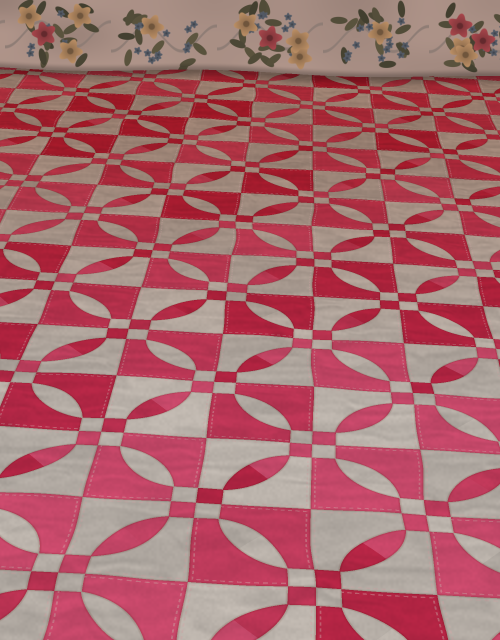
This pattern is drawn by a WebGL 1 fragment shader. Its source:

```glsl
precision highp float;
uniform vec2 u_resolution;

const float SQUARE_SIZE = 0.215;
const float LEAF_RADIUS = 0.70;
const float LEAF_OFFSET = 0.565;
const float CLUSTER_STEP = 0.212;

float hash(vec2 p) {
  vec3 q = fract(vec3(p.xyx) * 0.1031);
  q += dot(q, q.yzx + 33.33);
  return fract((q.x + q.y) * q.z);
}

vec2 hash2(vec2 p) {
  return vec2(hash(p + 3.7), hash(p + 41.3));
}

float noise(vec2 p) {
  vec2 i = floor(p), f = fract(p);
  f = f * f * (3.0 - 2.0 * f);
  return mix(mix(hash(i), hash(i + vec2(1, 0)), f.x),
             mix(hash(i + vec2(0, 1)), hash(i + vec2(1, 1)), f.x), f.y);
}

// Screen position (y down) to quilt patches, tilted away from the viewer
vec2 quiltPlane(vec2 uv) {
  float y = uv.y - 0.0438 * (uv.x - 0.626);
  float row = (0.918 - y) / (0.0474 + 0.094 * y);
  return vec2((uv.x - 0.626) * (1.0 + 0.094 * row) / 0.2525, row);
}

float leafDistance(vec2 f) {
  vec2 d = vec2(f.x - f.y, f.x + f.y - 1.0) * 0.7071;
  return length(vec2(abs(d.x) + LEAF_OFFSET, d.y)) - LEAF_RADIUS;
}

float cornerDistance(vec2 f) {
  return min(max(f.x, f.y), max(1.0 - f.x, 1.0 - f.y)) - SQUARE_SIZE;
}

vec3 clothColor(float isPink, float dye, float nearness) {
  vec3 cream = mix(vec3(0.59, 0.48, 0.42), vec3(0.71, 0.68, 0.65), nearness);
  vec3 deep = mix(vec3(0.61, 0.09, 0.14), vec3(0.69, 0.14, 0.26), nearness);
  vec3 faded = mix(vec3(0.66, 0.18, 0.23), vec3(0.77, 0.28, 0.41), nearness);
  return mix(cream * (0.97 + 0.06 * dye), mix(deep, faded, dye), isPink);
}

vec3 quilt(vec2 uv) {
  vec2 q = quiltPlane(uv);
  q += 0.05 * (vec2(noise(q * 1.7), noise(q * 1.7 + 19.0)) - 0.5);
  vec2 cell = floor(q), f = fract(q);
  float parity = mod(cell.x + cell.y, 2.0);
  if (parity > 0.5) f.x = 1.0 - f.x;

  // Leaf and corner squares take the opposite cloth
  float inset = min(leafDistance(f), cornerDistance(f));
  float inside = step(inset, 0.0);
  float isPink = abs(parity - inside);
  float dye = hash(cell + inside * (17.0 + 5.0 * step(1.0, f.x + f.y)));
  float nearness = smoothstep(0.08, 0.68, uv.y);
  vec3 color = clothColor(isPink, smoothstep(0.15, 0.85, dye), nearness);

  // Seams and a dashed stitch line
  vec2 border = min(f, 1.0 - f);
  float edge = min(border.x, border.y);
  float along = border.x < border.y ? f.y : f.x;
  float seam = 1.0 - smoothstep(0.0, 0.022, min(edge, abs(inset)));
  color = mix(color, color * vec3(0.86, 0.78, 0.76), seam * 0.7);
  float stitch = step(abs(edge - 0.035), 0.007) * step(0.45, fract(along * 15.0));
  color = mix(color, vec3(0.78, 0.62, 0.62), stitch * step(0.0, inset) * 0.45);

  // Puckers between quilting lines and woven grain
  float pucker = noise(q * vec2(3.0, 13.0) + 2.0 * noise(q * 4.0));
  float grain = noise(uv * vec2(190.0, 240.0));
  return color * (0.92 + 0.11 * pucker + 0.04 * grain);
}

vec3 layer(vec3 base, vec3 ink, float d) {
  return mix(ink, base, smoothstep(-0.0015, 0.0015, d));
}

float petals(vec2 p, float radius, float turn) {
  return length(p) - radius * (0.82 + 0.18 * cos(5.0 * atan(p.y, p.x) + turn));
}

vec3 pillow(vec2 uv) {
  vec2 p = vec2(uv.x, uv.y * 1.28);
  float id = floor((p.x - 0.01) / CLUSTER_STEP);
  p -= vec2((id + 0.5) * CLUSTER_STEP + 0.01, 0.067 + 0.012 * hash(vec2(id, 8.0)));
  float blueSpray = mod(id, 2.0);
  vec3 color = vec3(0.65, 0.55, 0.51) * (0.92 + 0.14 * noise(uv * vec2(7.0, 18.0)));
  float ribbon = abs(p.y - 0.025 * sin(p.x * 45.0)) - 0.003;
  color = layer(color, vec3(0.56, 0.49, 0.46), ribbon);
  for (int i = 0; i < 14; i++) {
    vec2 seed = vec2(float(i), id + 5.0);
    vec2 d = p - (hash2(seed) - 0.5) * vec2(0.15, 0.12);
    float a = 6.283 * hash(seed + 9.0);
    vec2 r = vec2(cos(a) * d.x + sin(a) * d.y, cos(a) * d.y - sin(a) * d.x);
    float leaf = length(r * vec2(1.0, 2.4)) - 0.017;
    color = layer(color, mix(vec3(0.25, 0.24, 0.18), vec3(0.37, 0.34, 0.25), hash(seed)), leaf);
  }
  for (int i = 0; i < 14; i++) {
    vec2 seed = vec2(float(i) + 30.0, id + 5.0);
    float large = step(9.5, float(i)) * (1.0 - blueSpray * step(11.0, float(i)));
    vec2 d = p - (hash2(seed) - 0.5) * vec2(0.12, 0.09);
    float radius = mix(0.008, 0.025, large);
    vec3 bloom = mix(vec3(0.60, 0.25, 0.27), vec3(0.67, 0.51, 0.36), step(0.5, hash(seed)));
    bloom = mix(vec3(0.38, 0.41, 0.46), bloom, large);
    color = layer(color, bloom * (0.8 + 12.0 * length(d)), petals(d, radius, 6.0 * hash(seed)));
    color = layer(color, bloom * 0.65, length(d) - radius * 0.25);
  }
  return color;
}

vec3 scene(vec2 uv) {
  float below = uv.y - 0.105 - 0.017 * uv.x - 0.003 * sin(uv.x * 11.0);
  if (below < 0.0) return pillow(uv) * mix(0.75, 1.0, smoothstep(0.0, 0.012, -below));
  return quilt(uv) * mix(0.72, 1.0, smoothstep(0.0, 0.018, below));
}

void main() {
  // Average a 3 by 3 grid of samples to smooth every edge
  vec3 total = vec3(0.0);
  for (int i = 0; i < 9; i++) {
    vec2 shift = (vec2(mod(float(i), 3.0), floor(float(i) / 3.0)) - 1.0) / 3.0;
    vec2 uv = (gl_FragCoord.xy + shift) / u_resolution;
    total += scene(vec2(uv.x, 1.0 - uv.y));
  }
  gl_FragColor = vec4(total / 9.0, 1.0);
}
```
